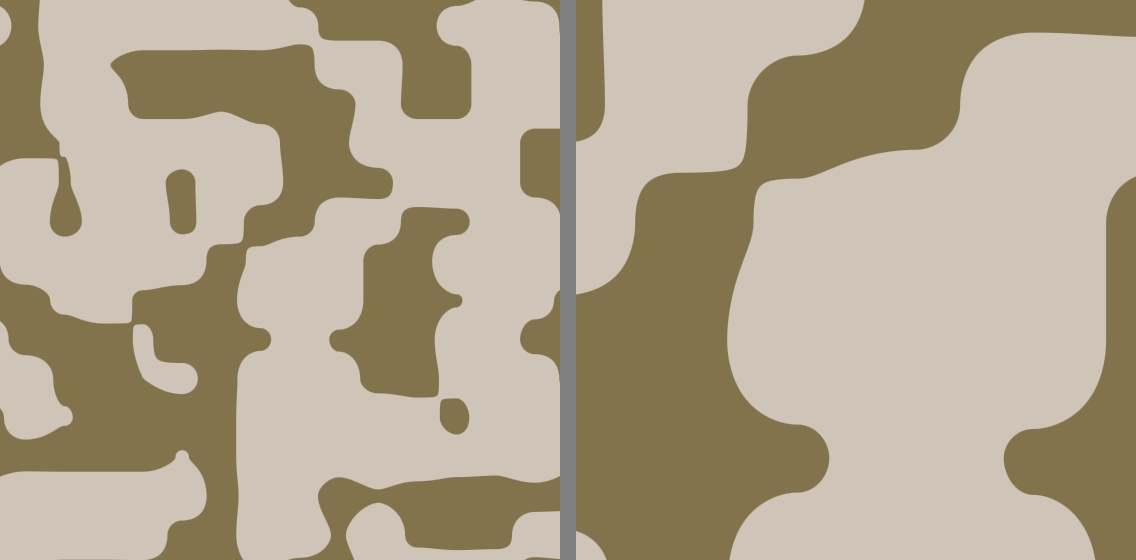
Left: the whole. Right: its middle third, enlarged.
This pattern is drawn by a WebGL 2 fragment shader. Its source:

```glsl
#version 300 es
precision highp float;
// Two-tone camouflage: flat olive patches, bands and islands on pale stone.
// Gradient noise sets a nearly binary level at each node of a square lattice;
// smooth interpolation and one threshold turn the levels into rounded shapes.

uniform vec2 u_resolution;
out vec4 fragColor;

const vec3 STONE = vec3(0.808, 0.769, 0.718);
const vec3 OLIVE = vec3(0.510, 0.451, 0.302);

const float LATTICE_CELLS = 14.29;            // lattice cells across the canvas
const vec2 LATTICE_SHIFT = vec2(0.35, 0.37);  // phase of the lattice
const vec2 PATCH_SCALE = vec2(0.39, 0.46);    // noise cells per lattice cell
const vec2 PATCH_OFFSET = vec2(23.37, 41.71); // region of noise in view
const float LEVEL_GAIN = 5.0;                 // drives levels toward 0 or 1
const float LEVEL_BIAS = 0.56;                // raises the olive share
const float THRESHOLD = 0.68;                 // level where olive begins
const float TAU = 6.2831853;

// Integer hash of a lattice point, mapped to 0..1
float hash(ivec2 p) {
    uvec2 q = uvec2(p) * uvec2(1597u, 3571u);
    uint h = q.x ^ (q.y * 9277u);
    h = (h ^ (h >> 15)) * 73939133u;
    h = (h ^ (h >> 13)) * 19349663u;
    h ^= h >> 16;
    return float(h & 65535u) / 65536.0;
}

// Contribution of one gradient corner
float cornerSlope(ivec2 corner, vec2 toPoint) {
    float angle = TAU * hash(corner);
    return dot(vec2(cos(angle), sin(angle)), toPoint);
}

float gradientNoise(vec2 p) {
    ivec2 cell = ivec2(floor(p));
    vec2 f = fract(p);
    vec2 s = f * f * f * (f * (f * 6.0 - 15.0) + 10.0);
    float a = cornerSlope(cell, f);
    float b = cornerSlope(cell + ivec2(1, 0), f - vec2(1.0, 0.0));
    float c = cornerSlope(cell + ivec2(0, 1), f - vec2(0.0, 1.0));
    float d = cornerSlope(cell + ivec2(1, 1), f - vec2(1.0, 1.0));
    return mix(mix(a, b, s.x), mix(c, d, s.x), s.y);
}

// Clipped level of one lattice node: equal neighbours give straight edges
float nodeLevel(vec2 node) {
    float n = gradientNoise(node * PATCH_SCALE + PATCH_OFFSET);
    return clamp(LEVEL_BIAS + LEVEL_GAIN * n, 0.0, 1.0);
}

// Smooth blend of the four surrounding node levels
float patchLevel(vec2 p) {
    vec2 node = floor(p);
    vec2 s = smoothstep(0.0, 1.0, p - node);
    float low = mix(nodeLevel(node), nodeLevel(node + vec2(1.0, 0.0)), s.x);
    float high = mix(nodeLevel(node + vec2(0.0, 1.0)), nodeLevel(node + 1.0), s.x);
    return mix(low, high, s.y);
}

void main() {
    vec2 uv = gl_FragCoord.xy / min(u_resolution.x, u_resolution.y);
    float level = patchLevel(uv * LATTICE_CELLS + LATTICE_SHIFT);

    // Antialias the contour over about one pixel
    float edgeWidth = max(fwidth(level), 1e-5);
    float olive = clamp((level - THRESHOLD) / edgeWidth + 0.5, 0.0, 1.0);
    fragColor = vec4(mix(STONE, OLIVE, olive), 1.0);
}
```
